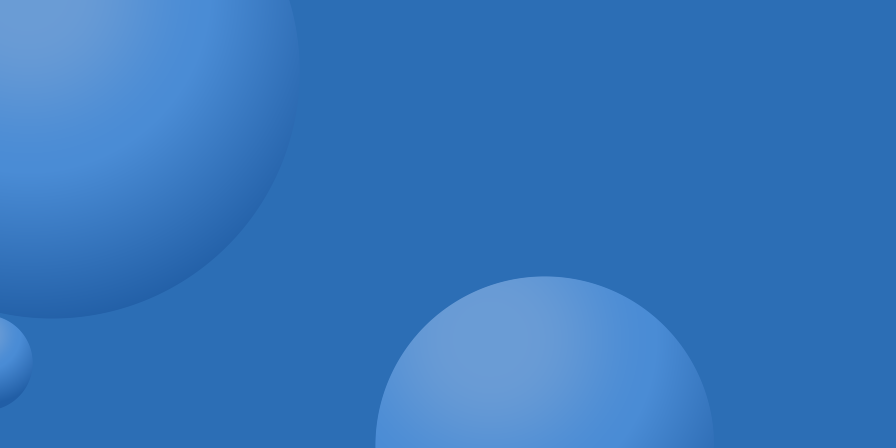
Write a Shadertoy shader that draws this background.

```glsl
// Three softly shaded blue spheres on a flat blue background.

const vec3 BACKGROUND = vec3(0.173, 0.430, 0.710);
const vec3 PALE       = vec3(0.415, 0.610, 0.835);
const vec3 BRIGHT     = vec3(0.290, 0.548, 0.835);
const vec3 SHADE      = vec3(0.130, 0.370, 0.650);

// Radial ramp: pale highlight, bright band, then shade.
vec3 sphereRamp(float d, float brightAt, float shadeAt) {
    vec3 lit = mix(PALE, BRIGHT, smoothstep(0.2 * brightAt, brightAt, d));
    return mix(lit, SHADE, clamp((d - brightAt) / (shadeAt - brightAt), 0.0, 1.0));
}

// Draws one sphere over the base colour; the highlight offset and
// ramp stops are measured in sphere radii.
vec3 addSphere(vec3 base, vec2 p, vec2 center, float radius,
               vec2 highlight, float brightAt, float shadeAt, float pixel) {
    vec2 q = (p - center) / radius;
    vec3 shading = sphereRamp(length(q - highlight), brightAt, shadeAt);
    float edge = (length(q) - 1.0) * radius;
    float coverage = 1.0 - smoothstep(-0.6 * pixel, 0.6 * pixel, edge);
    return mix(base, shading, coverage);
}

void mainImage(out vec4 fragColor, in vec2 fragCoord) {
    // Canvas units: height is 1, origin at the lower left.
    float pixel = 1.0 / iResolution.y;
    vec2 p = fragCoord * pixel;

    vec3 color = BACKGROUND;

    // Large sphere, upper left
    color = addSphere(color, p, vec2(0.117, 0.841), 0.552,
                      vec2(-0.10, 0.33), 0.74, 1.37, pixel);
    // Medium sphere, rising from the lower edge
    color = addSphere(color, p, vec2(1.216, 0.005), 0.378,
                      vec2(-0.32, 0.63), 0.98, 1.75, pixel);
    // Small sphere, cut by the left edge
    color = addSphere(color, p, vec2(-0.034, 0.190), 0.107,
                      vec2(0.0, 0.60), 0.75, 1.45, pixel);

    fragColor = vec4(color, 1.0);
}
```
